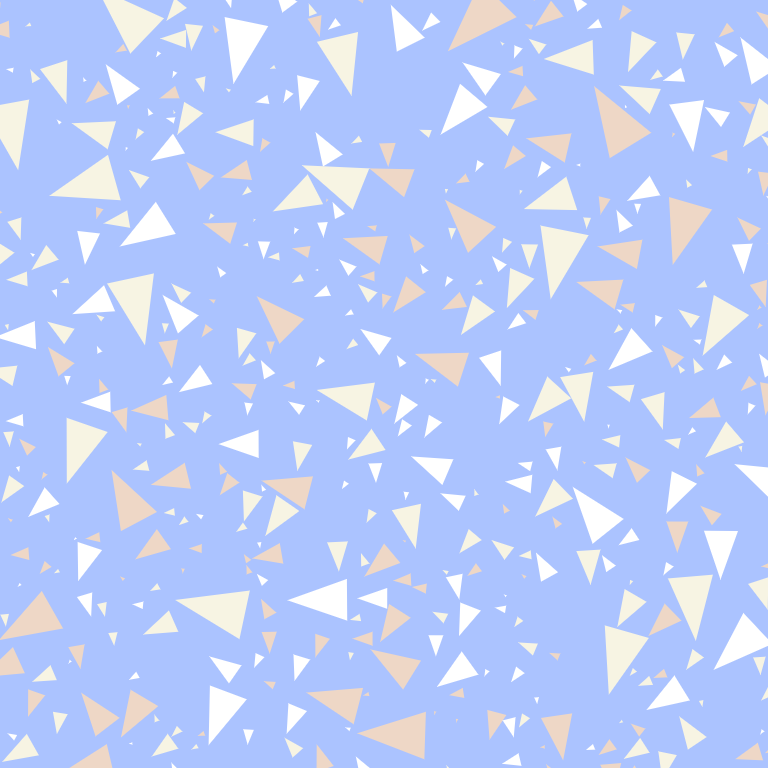
Reproduce this pattern procedurally as a Shadertoy shader.

```glsl
const vec3 SKY   = vec3(0.67, 0.765, 1.0);
const vec3 PEACH = vec3(0.935, 0.843, 0.775);
const vec3 CREAM = vec3(0.97, 0.957, 0.89);
const vec3 WHITE = vec3(1.0);

const float PI = 3.14159;
const float FIRST_ANGLE = 1.9;              // apexes sweep half a turn from here
const vec2  CHIP_SHAPE = vec2(0.33, 0.944); // half base and height per unit side
const float APEX_REACH = 0.53;              // centre to apex per unit side
const float CLEARANCE = 0.42;               // free radius per unit side
const float GAP = 0.002;

// Per layer: cells across, smallest side, largest side, share of filled cells
const int LAYER_COUNT = 4;
const vec4 LAYERS[LAYER_COUNT] = vec4[LAYER_COUNT](
    vec4(6.5, 0.070, 0.100, 0.80),
    vec4(12.0, 0.043, 0.070, 0.85),
    vec4(20.0, 0.022, 0.043, 0.85),
    vec4(27.0, 0.004, 0.022, 0.75));

struct Chip {
    vec2 centre;
    float side;   // zero for an empty cell
    float angle;
    float tint;
};

float hash(vec2 p, float seed) {
    return fract(sin(dot(p, vec2(127.1, 311.7)) + seed * 74.7) * 43758.5453);
}

Chip chipInCell(vec2 cell, int layer) {
    vec4 spec = LAYERS[layer];
    float seed = float(layer) * 7.0 + 1.0;
    vec2 jitter = vec2(hash(cell, seed), hash(cell, seed + 1.0));
    float filled = step(hash(cell, seed + 2.0), spec.w);
    float side = mix(spec.y, spec.z, hash(cell, seed + 3.0));
    float angle = FIRST_ANGLE + PI * hash(cell, seed + 4.0);
    return Chip((cell + jitter) / spec.x, side * filled, angle, hash(cell, seed + 5.0));
}

// Signed distance to an isosceles triangle, apex at the origin, base at y = q.y
float isosceles(vec2 p, vec2 q) {
    p.x = abs(p.x);
    vec2 a = p - q * clamp(dot(p, q) / dot(q, q), 0.0, 1.0);
    vec2 b = p - q * vec2(clamp(p.x / q.x, 0.0, 1.0), 1.0);
    vec2 d = min(vec2(dot(a, a), p.y * q.x - p.x * q.y),
                 vec2(dot(b, b), q.y - p.y));
    // The winding term must be negative outside
    d.y = min(p.y * q.x - p.x * q.y, q.y - p.y);
    return -sqrt(d.x) * sign(d.y);
}

float chipDistance(vec2 p, Chip chip) {
    vec2 forward = vec2(cos(chip.angle), sin(chip.angle));
    vec2 offset = p - chip.centre;
    vec2 local = vec2(dot(offset, vec2(-forward.y, forward.x)),
                      APEX_REACH * chip.side - dot(offset, forward));
    return isosceles(local, CHIP_SHAPE * chip.side);
}

// True when a larger chip lies too close
bool isCrowded(Chip chip, int layer) {
    float reach = CLEARANCE * chip.side + GAP;
    for (int other = 0; other <= layer; other++) {
        vec2 home = floor(chip.centre * LAYERS[other].x);
        for (int k = 0; k < 9; k++) {
            Chip rival = chipInCell(home + vec2(k % 3 - 1, k / 3 - 1), other);
            if (rival.side > chip.side && chipDistance(chip.centre, rival) < reach) return true;
        }
    }
    return false;
}

vec3 chipColour(float tint) {
    return tint < 0.34 ? PEACH : tint < 0.65 ? CREAM : WHITE;
}

vec3 paintLayer(vec3 colour, vec2 p, int layer, float pixel) {
    vec2 home = floor(p * LAYERS[layer].x);
    for (int k = 0; k < 9; k++) {
        Chip chip = chipInCell(home + vec2(k % 3 - 1, k / 3 - 1), layer);
        if (chip.side == 0.0) continue;
        float coverage = clamp(0.5 - chipDistance(p, chip) / pixel, 0.0, 1.0);
        if (coverage > 0.0 && !isCrowded(chip, layer))
            colour = mix(colour, chipColour(chip.tint), coverage);
    }
    return colour;
}

void mainImage(out vec4 fragColor, in vec2 fragCoord) {
    float pixel = 1.0 / iResolution.y;
    vec2 p = fragCoord * pixel;
    vec3 colour = SKY;
    // Small chips first, large ones on top
    for (int layer = LAYER_COUNT - 1; layer >= 0; layer--)
        colour = paintLayer(colour, p, layer, pixel);
    fragColor = vec4(colour, 1.0);
}
```
